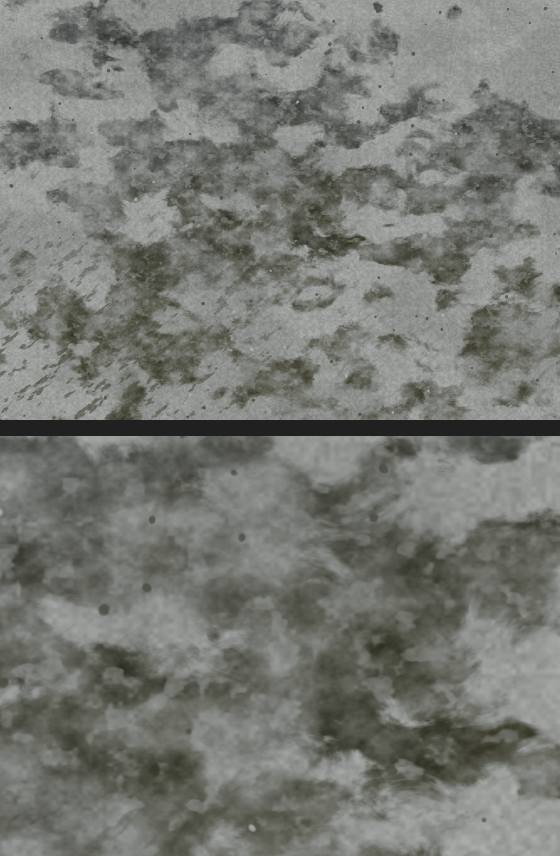
Top: the whole. Bottom: its middle third, enlarged.
Give the GLSL for this texture, as a Shadertoy shader.

```glsl
// Weathered concrete with dark, ragged patches of lichen and grime.
// Broad and fine fractal noise are summed and thresholded into stains, which
// are mottled inside, olive low down and bluish high up, over sandy grain.

#define PATCH_SCALE vec2(3.2, 4.6)
#define BLOB_SCALE vec2(13.0, 17.5)
#define STAIN_LEVEL 0.515
#define STAIN_EDGE 0.042
#define STAIN_TONE 0.405
#define STAIN_MOTTLE 0.55
#define CONCRETE_TONE 0.618
#define FILM_DEPTH 0.055
#define GRAIN_SCALE 250.0
#define GRAIN_DEPTH 0.13
#define CHIP_CELLS 26.0

float hash(vec2 p) {
    return fract(sin(dot(p, vec2(127.1, 311.7))) * 43758.5453);
}

float noise(vec2 p) {
    vec2 cell = floor(p), f = fract(p);
    f = f * f * (3.0 - 2.0 * f);
    float low = mix(hash(cell), hash(cell + vec2(1.0, 0.0)), f.x);
    float high = mix(hash(cell + vec2(0.0, 1.0)), hash(cell + 1.0), f.x);
    return mix(low, high, f.y);
}

float fbm(vec2 p, int octaves) {
    float sum = 0.0, weight = 0.5, total = 0.0;
    for (int i = 0; i < octaves; i++) {
        sum += weight * noise(p);
        total += weight;
        weight *= 0.55;
        p = p * 2.03 + vec2(17.3, 9.1);
    }
    return sum / total;
}

// Coverage of the dark growth, denser to the left and towards the bottom
float stainCover(vec2 p) {
    vec2 warp = vec2(fbm(p * 9.0 + 31.0, 3), fbm(p * 9.0 + 57.0, 3)) - 0.5;
    vec2 q = p + 0.07 * warp;
    float field = 0.45 * fbm(q * PATCH_SCALE + 4.0, 3)
                + 0.55 * fbm(q * BLOB_SCALE + 11.0, 6);
    field += 0.035 * (0.6 - p.x) + 0.035 * (0.5 - p.y);
    float cover = smoothstep(STAIN_LEVEL - STAIN_EDGE, STAIN_LEVEL + STAIN_EDGE, field);
    float pores = smoothstep(0.52, 0.72, fbm(p * vec2(60.0, 75.0), 3));
    return cover * (1.0 - 0.45 * pores);
}

// Short slanted flecks, crowded in the lower left
float fleckCover(vec2 p) {
    vec2 along = vec2(p.x * 0.8 + p.y * 0.6, p.y * 0.8 - p.x * 0.6);
    float streak = fbm(along * vec2(32.0, 80.0) + 5.0, 3);
    float zone = smoothstep(0.75, 0.1, p.y) * smoothstep(1.3, 0.2, p.x);
    return zone * smoothstep(0.62, 0.74, streak);
}

// Sparse round chips: x is the cover, y tells pale from dark
vec2 chip(vec2 p) {
    vec2 cell = floor(p * CHIP_CELLS);
    vec2 jitter = vec2(hash(cell + 3.0), hash(cell + 8.0)) - 0.5;
    vec2 d = fract(p * CHIP_CELLS) - 0.5 - 0.6 * jitter;
    float radius = mix(0.04, 0.11, hash(cell + 15.0));
    float wobble = 0.08 * (noise(p * 170.0) - 0.5);
    float disc = 1.0 - smoothstep(radius - 0.03, radius + 0.04, length(d) + wobble);
    return vec2(disc * step(0.86, hash(cell + 21.0)), step(0.8, hash(cell + 34.0)));
}

void mainImage(out vec4 fragColor, in vec2 fragCoord) {
    vec2 p = fragCoord / iResolution.y;

    // Pale concrete under a thin uneven film
    float film = smoothstep(0.4, 0.65, fbm(p * vec2(5.0, 7.0) + 70.0, 5));
    float tone = CONCRETE_TONE - FILM_DEPTH * film;

    // Mottled growth and flecks
    float mottle = fbm(p * vec2(24.0, 30.0) + 43.0, 5) - 0.5;
    float depth = fbm(p * 6.0 + 90.0, 3) - 0.5;
    float cover = stainCover(p);
    float growth = STAIN_TONE - STAIN_MOTTLE * mottle + 0.2 * depth;
    tone = mix(tone, clamp(growth, 0.22, 0.54), cover);
    tone = mix(tone, 0.27, 0.6 * fleckCover(p));

    // Sand grain, quieter on the growth
    float grain = 0.6 * noise(p * GRAIN_SCALE) + 0.4 * noise(p * GRAIN_SCALE * 0.53 + 19.0) - 0.5;
    tone += GRAIN_DEPTH * grain * mix(1.0, 0.75, cover);

    // Stray chips
    vec2 mark = chip(p);
    tone = mix(tone, mix(0.29, 0.7, mark.y), 0.8 * mark.x);

    // Tint: near neutral when pale, olive below and bluish above when dark
    float dark = smoothstep(0.6, 0.27, tone);
    float height = smoothstep(0.15, 0.95, p.y + 0.5 * depth);
    vec3 darkTint = mix(vec3(0.004, 0.008, -0.048), vec3(-0.008, 0.004, -0.004), height);
    vec3 paleTint = vec3(-0.004, 0.006, -0.004);
    vec3 color = tone + mix(paleTint, darkTint, dark);
    fragColor = vec4(clamp(color, 0.0, 1.0), 1.0);
}
```
